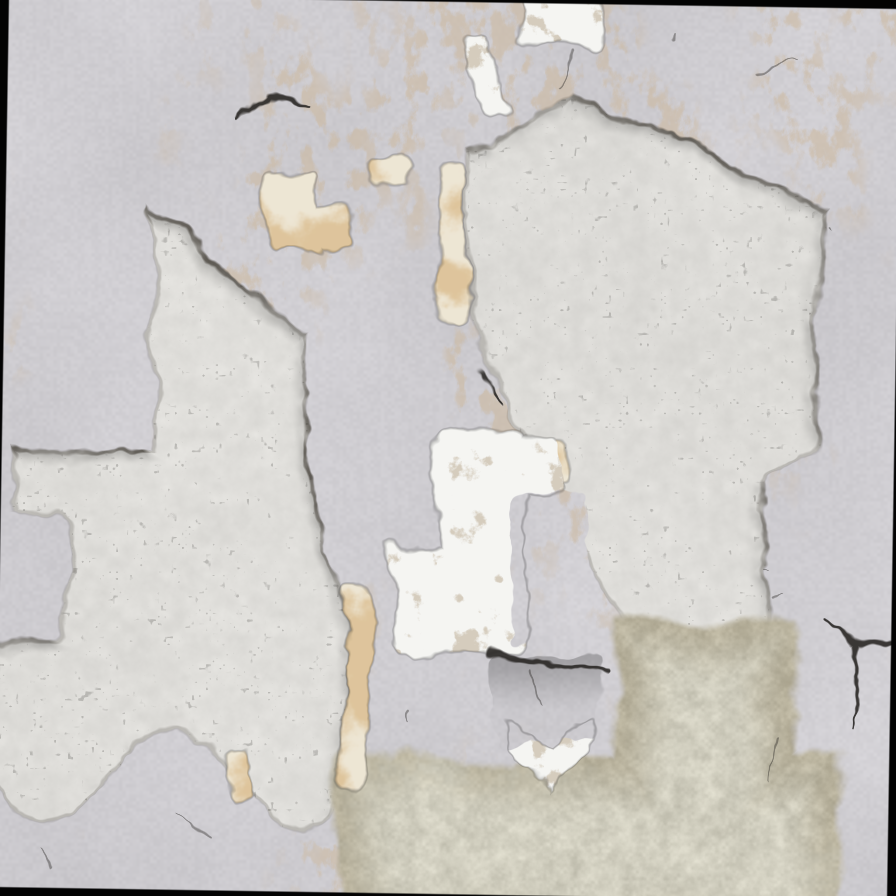
Reproduce this texture procedurally as a WebGL 1 fragment shader.

```glsl
precision highp float;
// Weathered wall: lilac-grey paint peeling from pale plaster, with cracks and stains.
uniform vec2 u_resolution;

float hash(vec2 p) {
  return fract(sin(dot(p, vec2(127.1, 311.7))) * 43758.5453);
}

float noise(vec2 p) {
  vec2 i = floor(p), f = fract(p);
  f *= f * (3.0 - 2.0 * f);
  return mix(mix(hash(i), hash(i + vec2(1, 0)), f.x),
             mix(hash(i + vec2(0, 1)), hash(i + vec2(1, 1)), f.x), f.y);
}

float fbm(vec2 p) {
  float sum = 0.0, amp = 0.5;
  for (int i = 0; i < 5; i++) {
    sum += amp * noise(p);
    p = mat2(1.6, 1.2, -1.2, 1.6) * p + 7.3;
    amp *= 0.5;
  }
  return sum;
}

float fill(float d) { return 1.0 - smoothstep(-0.0012, 0.0012, d); }

// Signed distance to the line a-b, negative on its left.
float side(vec2 p, vec2 a, vec2 b) {
  return dot(p - a, normalize(vec2(b.y - a.y, a.x - b.x)));
}

float box(vec2 p, vec2 centre, vec2 halfSize) {
  vec2 d = abs(p - centre) - halfSize + 0.008;
  return length(max(d, 0.0)) + min(max(d.x, d.y), 0.0) - 0.008;
}

// Tapered crack coverage from a to b.
float crack(vec2 p, vec2 a, vec2 b, float width) {
  vec2 ab = b - a;
  float t = clamp(dot(p - a, ab) / dot(ab, ab), 0.0, 1.0);
  float w = width * (1.0 - 0.8 * t);
  return 1.0 - smoothstep(w * 0.4, w + 0.0012, length(p - a - ab * t));
}

// Ragged outline shared by all layers.
vec2 ragged(vec2 p) {
  vec2 coarse = vec2(fbm(p * 13.0), fbm(p * 13.0 + 40.0)) - 0.48;
  vec2 fine = vec2(noise(p * 75.0), noise(p * 75.0 + 20.0)) - 0.5;
  return p + 0.042 * coarse + 0.005 * fine;
}

// The two large areas where the paint has fallen off.
float hole(vec2 p) {
  float right = max(p.x - mix(0.855, 0.92, smoothstep(0.45, 0.52, p.y)), 0.52 - p.x);
  right = max(right, side(p, vec2(0.925, 0.77), vec2(0.62, 0.9)));
  right = max(right, side(p, vec2(0.63, 0.89), vec2(0.52, 0.83)));
  right = max(right, max(side(p, vec2(0.52, 0.66), vec2(0.7, 0.3)), 0.3 - p.y));
  float upper = max(0.17 - p.x, side(p, vec2(0.35, 0.62), vec2(0.19, 0.75)));
  float lower = max(p.y - 0.5, 0.035 * smoothstep(0.2, 0.4, p.y) - 0.02 - p.x);
  float left = max(min(upper, lower), p.x - mix(0.385, 0.34, smoothstep(0.3, 0.5, p.y)));
  left = max(left, 0.13 + 0.05 * cos((p.x - 0.195) * 21.7) - p.y);
  left = max(left, -box(p, vec2(0.01, 0.36), vec2(0.065, 0.07)));
  return min(left, right);
}

void main() {
  vec2 uv = gl_FragCoord.xy / u_resolution;
  vec2 q = ragged(uv);
  float cloud = fbm(uv * 6.0), grain = noise(uv * 260.0), dust = fbm(uv * 70.0);

  // Paint with rusty, vertically drawn stains
  vec3 paint = vec3(0.81, 0.803, 0.82) + 0.07 * (cloud - 0.5) + 0.03 * (grain - 0.5);
  float stain = smoothstep(0.48, 0.68, fbm(uv * vec2(9.0, 4.0) + 3.0));
  stain *= smoothstep(0.45, 0.65, fbm(uv * vec2(70.0, 45.0)));
  paint = mix(paint, vec3(0.8, 0.73, 0.64), 0.65 * stain);

  // Plaster with small pits
  vec3 plaster = vec3(0.872, 0.867, 0.852) + 0.04 * (cloud - 0.5) + 0.07 * (dust - 0.5);
  plaster -= 0.16 * smoothstep(0.73, 0.95, grain) * smoothstep(0.48, 0.65, dust);

  // Olive damp patch at the foot of the wall
  float damp = min(box(q, vec2(0.66, 0.05), vec2(0.285, 0.105)),
                   box(q, vec2(0.785, 0.15), vec2(0.105, 0.16)));
  float rim = smoothstep(-0.07, 0.0, damp) * smoothstep(0.3, 0.7, cloud + 0.4 * dust);
  vec3 olive = mix(vec3(0.82, 0.81, 0.75), vec3(0.68, 0.65, 0.56), rim * 0.8);
  olive += 0.16 * (dust - 0.5) + 0.05 * (grain - 0.5);

  // Filler and cream undercoat
  float white = min(box(q, vec2(0.54, 0.4), vec2(0.05, 0.125)),
                    box(q, vec2(0.51, 0.335), vec2(0.075, 0.06)));
  white = min(white, box(q, vec2(0.575, 0.485), vec2(0.055, 0.033)));
  white = min(white, box(q, vec2(0.625, 0.98), vec2(0.045, 0.035)));
  white = min(white, box(q + vec2(0.35 * (q.y - 0.92), 0), vec2(0.547, 0.92), vec2(0.016, 0.045)));
  white = min(white, box(q - vec2(0, abs(q.x - 0.61)), vec2(0.61, 0.135), vec2(0.052, 0.02)));
  float cream = min(box(q, vec2(0.33, 0.765), vec2(0.03, 0.045)),
                    box(q, vec2(0.37, 0.745), vec2(0.028, 0.02)));
  cream = min(cream, box(q, vec2(0.44, 0.8), vec2(0.021, 0.018)));
  cream = min(cream, box(q, vec2(0.505, 0.73), vec2(0.014, 0.085)));
  cream = min(cream, box(q, vec2(0.395, 0.23), vec2(0.014, 0.11)));
  cream = min(cream, box(q, vec2(0.27, 0.135), vec2(0.014, 0.022)));
  cream = min(cream, box(q, vec2(0.61, 0.49), vec2(0.03, 0.025)));
  vec3 filler = mix(vec3(0.96, 0.96, 0.95), vec3(0.78, 0.73, 0.65),
                    0.7 * smoothstep(0.59, 0.7, fbm(uv * 45.0 + 9.0)));
  vec3 undercoat = mix(vec3(0.93, 0.9, 0.83), vec3(0.87, 0.77, 0.61), smoothstep(0.4, 0.65, fbm(uv * 22.0)));

  // Stack the layers; lips facing the light cast a shadow into the holes
  float d = hole(q);
  float lip = clamp((hole(ragged(uv + vec2(0.005, 0.008))) - d) / 0.01, 0.0, 1.0);
  float inside = fill(d);
  vec3 color = mix(paint, plaster, inside);
  color = mix(color, olive, 1.0 - smoothstep(-0.008, 0.004, damp));
  float open = smoothstep(-0.01, 0.01, damp);
  color *= 1.0 - 0.22 * open * inside * lip * (1.0 - smoothstep(0.0, 0.022, -d));
  float edge = 1.0 - smoothstep(0.0008, 0.0045, abs(d + 0.0015));
  color = mix(color, vec3(0.25, 0.23, 0.2), edge * open * (0.22 + 0.68 * lip * noise(uv * 18.0 + 2.0)));
  color = mix(color, undercoat, fill(cream));
  color = mix(color, filler, fill(white));
  float chip = box(q, vec2(0.605, 0.22), vec2(0.06, 0.05));
  color = mix(color, paint * (0.98 - 0.2 * smoothstep(0.2, 0.27, uv.y)), fill(chip));
  color = mix(color, paint, fill(box(q, vec2(0.615, 0.37), vec2(0.045, 0.085))));
  color *= 1.0 - 0.2 * (1.0 - smoothstep(0.0, 0.003, abs(min(white, cream))));

  // Open cracks, then scattered hairlines
  float dark = max(crack(q, vec2(0.545, 0.275), vec2(0.67, 0.25), 0.006),
                   crack(q, vec2(0.955, 0.285), vec2(0.92, 0.31), 0.005));
  dark = max(dark, crack(q, vec2(0.955, 0.285), vec2(1.02, 0.28), 0.006));
  dark = max(dark, crack(q, vec2(0.955, 0.285), vec2(0.945, 0.18), 0.003));
  dark = max(dark, crack(q, vec2(0.3, 0.895), vec2(0.35, 0.885), 0.004));
  dark = max(dark, crack(q, vec2(0.3, 0.895), vec2(0.26, 0.865), 0.003));
  dark = max(dark, crack(q, vec2(0.53, 0.62), vec2(0.565, 0.55), 0.005) * smoothstep(0.4, 0.6, noise(uv * 50.0)));
  for (int i = 0; i < 16; i++) {
    float k = float(i);
    vec2 start = vec2(hash(vec2(k, 1.0)), hash(vec2(k, 2.0)));
    float angle = 6.283 * hash(vec2(k, 3.0));
    vec2 end = start + 0.09 * hash(vec2(k, 4.0)) * vec2(cos(angle), 0.6 * sin(angle)) + 0.005;
    dark = max(dark, 0.45 * crack(q, start, end, 0.0012) * (1.0 - inside));
  }
  color = mix(color, vec3(0.16, 0.15, 0.14), dark * 0.9);

  // Slightly tilted frame on black
  vec2 c = uv - 0.5;
  vec2 tilted = abs(c + 0.016 * vec2(-c.y, c.x));
  color = mix(vec3(0.01), color, fill(max(tilted.x, tilted.y) - 0.498));
  gl_FragColor = vec4(color, 1.0);
}
```
